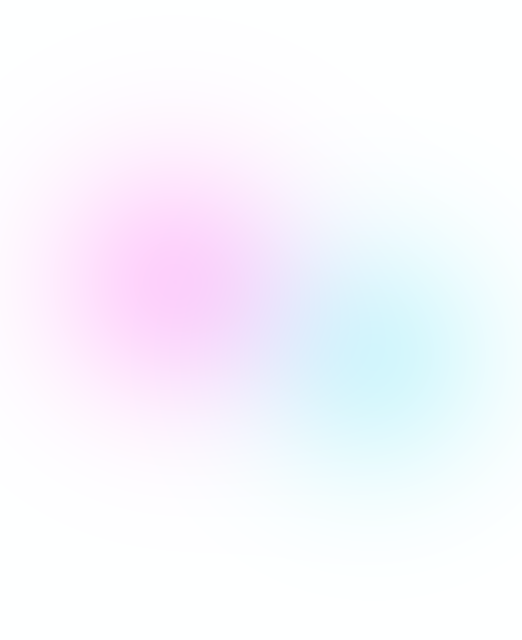
Write a Shadertoy shader that draws this background.

```glsl
#define PINK_CENTER vec2(0.272, 0.560)
#define CYAN_CENTER vec2(0.585, 0.442)
#define PINK_SPREAD 0.138
#define CYAN_SPREAD 0.138
#define PINK_TINT vec3(1.0, 0.815, 0.985)
#define CYAN_TINT vec3(0.825, 0.970, 0.988)
#define PAPER vec3(0.998, 1.0, 1.0)

// Soft round glow: 1 at the center, fading to 0
float glow(vec2 point, vec2 center, float spread) {
    vec2 offset = (point - center) / spread;
    return exp(-0.5 * dot(offset, offset));
}

void mainImage(out vec4 fragColor, in vec2 fragCoord) {
    // Canvas height is one unit; x keeps its share of the width
    vec2 point = fragCoord / iResolution.xy;
    point.x *= 418.0 / 512.0;

    // Each glow filters the paper, so the overlap turns lavender
    vec3 color = PAPER;
    color *= mix(vec3(1.0), PINK_TINT, glow(point, PINK_CENTER, PINK_SPREAD));
    color *= mix(vec3(1.0), CYAN_TINT, glow(point, CYAN_CENTER, CYAN_SPREAD));

    fragColor = vec4(color, 1.0);
}
```
